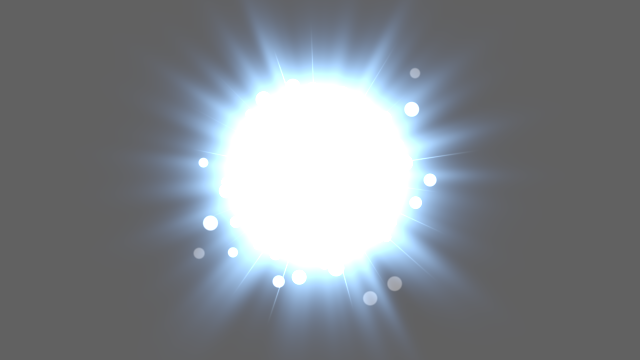
Reproduce this background procedurally as a WebGL 1 fragment shader.

```glsl
precision highp float;

uniform vec2 u_resolution;

const float PI = 3.14159;
const float TAU = 6.28318;

const vec3 BACKDROP = vec3(0.38);
const vec3 GLOW_TINT = vec3(0.56, 0.80, 1.0);
const vec3 GLOW_CURVE = vec3(1.38, 1.2, 1.0);
const vec3 STREAK_TINT = vec3(0.65, 0.85, 1.0);
const vec3 DISC_TINT = vec3(1.0, 0.93, 0.85);

const vec2 CENTRE = vec2(-0.009, 0.014);
const float GLOW_POWER = 3.4;
const float GLOW_WIDTH = 0.238;
const float RAY_DEPTH = 0.16;
const float BEAM_REACH = 0.15;
const float BEAM_WIDTH = 0.06;
const float BEAM_STEP = 1.082;
const float STREAK_STEP = 0.2915;
const float STREAK_WIDTH = 0.006;
const float DISC_STEP = 0.193;
const float DISC_SOFTNESS = 0.003;

float hash(float n) {
  return fract(sin(n * 127.1 + 3.7) * 43758.5);
}

// One-dimensional gradient noise that closes around the circle.
float angularNoise(float angle, float cells) {
  float x = (angle / TAU + 0.5) * cells;
  float cell = floor(x);
  float f = x - cell;
  float left = hash(mod(cell, cells) + cells) * 2.0 - 1.0;
  float right = hash(mod(cell + 1.0, cells) + cells) * 2.0 - 1.0;
  float blend = f * f * f * (f * (f * 6.0 - 15.0) + 10.0);
  return mix(left * f, right * (f - 1.0), blend) * 2.0;
}

float angularPeak(float angle, float target, float width) {
  float d = (mod(angle - target + PI, TAU) - PI) / width;
  return exp(-d * d);
}

float disc(vec2 p, float angle, float orbit, float size) {
  float d = length(p - orbit * vec2(cos(angle), sin(angle))) - size;
  return 1.0 - smoothstep(-DISC_SOFTNESS, DISC_SOFTNESS, d);
}

// Blue-edged burst whose reach varies with direction.
vec3 burst(float radius, float angle) {
  float rays = angularNoise(angle, 19.0) + 0.6 * angularNoise(angle, 47.0);
  float reach = RAY_DEPTH * rays - 0.02;
  for (int i = 0; i < 6; i++) {
    float target = BEAM_STEP * (1.0 - float(i));
    reach += BEAM_REACH * angularPeak(angle, target, BEAM_WIDTH);
  }
  reach = 1.0 + reach * smoothstep(0.2, 0.42, radius);
  float q = radius / (reach * GLOW_WIDTH);
  float energy = GLOW_POWER * exp(-q * q);
  return GLOW_TINT * pow(vec3(energy), GLOW_CURVE);
}

// Hair-thin lines leaving the core.
float streaks(float radius, float angle) {
  float light = 0.0;
  for (int i = 0; i < 21; i++) {
    float id = float(i);
    float strength = hash(id + 61.0);
    float target = 1.9 - STREAK_STEP * id;
    float end = mix(0.33, 0.47, hash(id + 83.0));
    float span = smoothstep(0.2, 0.27, radius)
               * (1.0 - smoothstep(0.27, end, radius));
    light += strength * strength * span
           * angularPeak(angle, target, STREAK_WIDTH);
  }
  return 0.35 * light;
}

// Outer discs dim with distance; the inner ring roughens the core edge.
float scatteredDiscs(vec2 p) {
  float light = 0.0;
  for (int i = 0; i < 22; i++) {
    float id = float(i);
    float bend = sin(id * PI / 21.0);
    float angle = 0.803 - DISC_STEP * id - 0.24 * bend * bend;
    float orbit = 0.287 + 0.069 * cos(id * TAU / 4.25)
                + 0.037 * cos(id * TAU / 8.6);
    float size = mix(0.011, 0.022, hash(id + 11.0));
    float strength = mix(0.65, 0.22, smoothstep(0.29, 0.38, orbit));
    light = max(light, strength * disc(p, angle, orbit, size));

    float rimOrbit = mix(0.23, 0.265, hash(id + 37.0));
    float rimSize = mix(0.012, 0.022, hash(id + 53.0));
    light = max(light, 0.6 * disc(p, id * 2.4, rimOrbit, rimSize));
  }
  return light;
}

void main() {
  vec2 p = (gl_FragCoord.xy - 0.5 * u_resolution) / u_resolution.y - CENTRE;
  float radius = length(p);
  float angle = atan(p.y, p.x + 1e-5);

  vec3 color = BACKDROP + burst(radius, angle);
  color += STREAK_TINT * streaks(radius, angle);
  color += DISC_TINT * scatteredDiscs(p);
  gl_FragColor = vec4(min(color, 1.0), 1.0);
}
```
